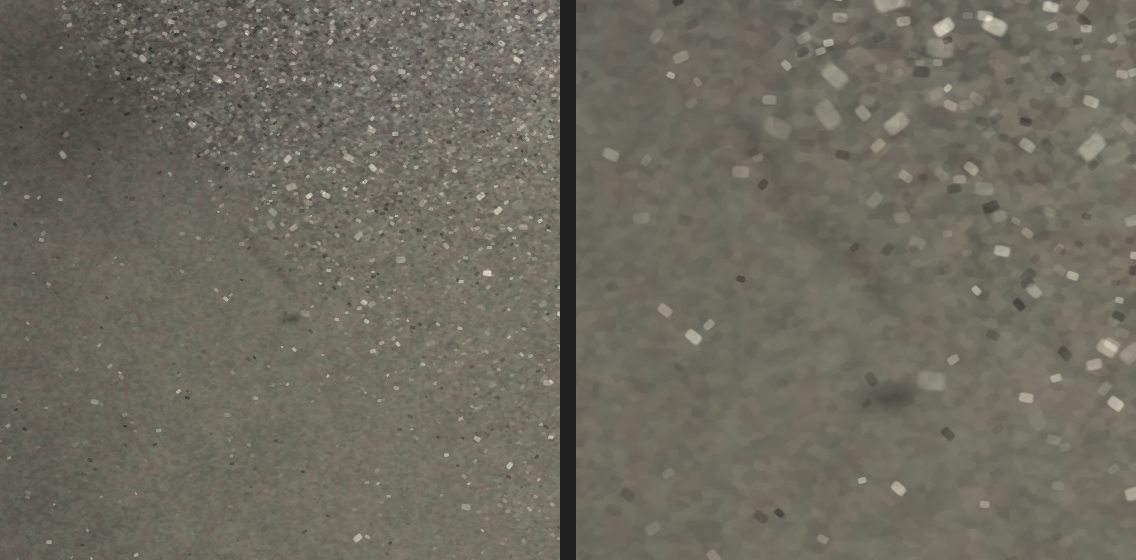
Left, the full canvas; right, a detail of the centre.
Reproduce this texture procedurally as a three.js fragment shader.

```glsl
varying vec2 vUv;

const vec3 STONE_WARM = vec3(1.0, 0.974, 0.865);
const vec3 STONE_GREY = vec3(1.0, 0.968, 0.908);
const vec3 FLECK_TINT = vec3(1.0, 0.985, 0.92);
const float BASE_LIGHT = 0.437;
const float FINE_CELLS = 185.0;
const float COARSE_CELLS = 95.0;
const float SMALL_FLECK_CELLS = 98.0;
const float LARGE_FLECK_CELLS = 56.0;
const float SMOOTH_CONTRAST = 0.034;
const float ROUGH_CONTRAST = 0.085;
const vec2 EDGE_POINT = vec2(0.10, 0.97);
const vec2 EDGE_NORMAL = vec2(0.75, 0.66);
const vec2 STAIN_CENTRE = vec2(0.523, 0.43);

vec3 hash3(vec2 p) {
  vec3 q = fract(p.xyx * vec3(0.1031, 0.103, 0.0973));
  q += dot(q, q.yxz + 33.33);
  return fract((q.xxy + q.yzz) * q.zyx);
}

// Soft cellular noise: blended random tones, about -1 to 1
float cellTone(vec2 p, float seed) {
  vec2 cell = floor(p);
  float total = 0.0;
  float weight = 0.0;
  for (int j = -1; j <= 1; j++) {
    for (int i = -1; i <= 1; i++) {
      vec2 id = cell + vec2(float(i), float(j));
      vec3 h = hash3(id + seed);
      vec2 d = p - id - h.xy;
      float w = exp(-9.0 * dot(d, d));
      total += w * (2.0 * h.z - 1.0);
      weight += w;
    }
  }
  return total / max(weight, 0.0001);
}

float spot(vec2 p, vec2 centre, vec2 radius) {
  vec2 d = (p - centre) / radius;
  return exp(-dot(d, d));
}

// Signed distance from the worn diagonal edge, rough side positive
float edgeSide(vec2 p) {
  float wobble = 0.012 * sin(p.y * 17.0) + 0.007 * sin(p.x * 41.0 + 2.0);
  return dot(p - EDGE_POINT, EDGE_NORMAL) + wobble;
}

// Exposed aggregate: dense at the top, sparse below
float roughness(vec2 p) {
  float exposed = smoothstep(-0.035, 0.085, edgeSide(p));
  float height = mix(0.25, 1.0, smoothstep(0.42, 0.88, p.y));
  return exposed * height;
}

// Scattered angular grains; each carries its own size, turn and strength
float flecks(vec2 p, float cells, float share, float stray, float seed) {
  vec2 g = p * cells;
  vec2 cell = floor(g);
  float light = 0.0;
  for (int j = -1; j <= 1; j++) {
    for (int i = -1; i <= 1; i++) {
      vec2 id = cell + vec2(float(i), float(j));
      vec3 place = hash3(id + seed);
      vec3 form = hash3(id + seed + 57.0);
      float chance = stray + share * roughness((id + 0.5) / cells);
      float turn = (form.x - 0.5) * 1.9;
      vec2 d = g - id - place.xy;
      d = mat2(cos(turn), -sin(turn), sin(turn), cos(turn)) * d;
      d /= mix(vec2(0.25, 0.18), vec2(0.52, 0.34), form.y);
      d *= d;
      float shape = 1.0 - smoothstep(0.45, 1.3, sqrt(dot(d, d)));
      float strength = 0.22 + 0.78 * form.z * form.z * form.z;
      light = max(light, shape * strength * step(place.z, chance));
    }
  }
  return light;
}

// Broad uneven illumination
float illumination(vec2 p) {
  float light = BASE_LIGHT + 0.022 * smoothstep(0.35, 0.95, p.x);
  light -= 0.105 * spot(p, vec2(0.06, 0.84), vec2(0.27, 0.25));
  light -= 0.055 * spot(p, vec2(0.0, 0.02), vec2(0.26, 0.32));
  light -= 0.045 * spot(p, vec2(0.42, 0.9), vec2(0.32, 0.22));
  light -= 0.025 * spot(p, vec2(0.0, 0.45), vec2(0.2, 0.3));
  return light + 0.005 * sin(p.x * 19.0 + 3.0 * sin(p.y * 11.0));
}

void main() {
  vec2 p = vUv;
  float rough = roughness(p);
  float light = illumination(p);

  // Fine grain and broader mottling
  vec2 stretched = p * vec2(0.85, 1.12);
  float grain = 0.65 * cellTone(stretched * FINE_CELLS, 11.0)
              + 0.55 * cellTone(stretched * COARSE_CELLS, 83.0);
  light += grain * mix(SMOOTH_CONTRAST, ROUGH_CONTRAST, rough);
  light += 0.012 * cellTone(p * 24.0, 31.0);

  // Dark pores, crease along the edge and small stain
  light -= 0.14 * flecks(p, SMALL_FLECK_CELLS, 0.3, 0.035, 141.0);
  float creaseSpan = smoothstep(0.4, 0.45, p.x) * (1.0 - smoothstep(0.51, 0.55, p.x));
  float crease = edgeSide(p) / 0.006;
  light -= 0.035 * creaseSpan * exp(-crease * crease);
  light -= 0.12 * spot(p, STAIN_CENTRE, vec2(0.015, 0.007));

  // Pale mineral flecks
  float pale = 0.26 * flecks(p, SMALL_FLECK_CELLS, 0.42, 0.035, 211.0);
  pale += 0.34 * flecks(p, LARGE_FLECK_CELLS, 0.13, 0.012, 307.0);

  // Grey shade above, warmer stone below, with faint colour blotches
  float grey = clamp(0.75 * smoothstep(0.45, 0.95, p.y) - 0.3 * (p.x - 0.5), 0.0, 1.0);
  vec3 colour = light * mix(STONE_WARM, STONE_GREY, grey);
  colour += vec3(0.007, -0.004, -0.002) * cellTone(p * 58.0, 401.0);
  colour += pale * FLECK_TINT;
  gl_FragColor = vec4(clamp(colour, 0.0, 1.0), 1.0);
}
```
